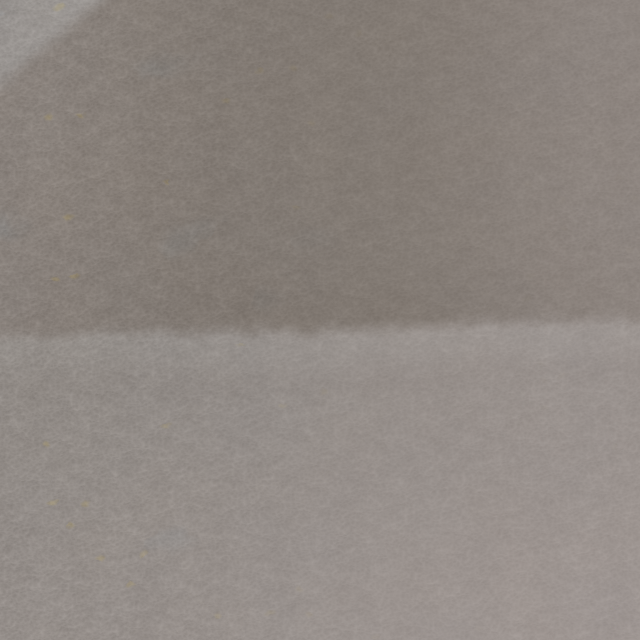
Reproduce this texture procedurally as a WebGL 1 fragment shader.

```glsl
precision highp float;
// Soft grey-brown paper with a pale horizontal fold, a light corner and ochre flecks.
uniform vec2 u_resolution;

vec2 hash2(vec2 p) {
  vec3 q = fract(p.xyx * vec3(0.1031, 0.1030, 0.0973));
  q += dot(q, q.yzx + 33.33);
  return fract((q.xx + q.yz) * q.zy);
}

// Distance to the nearest scattered point, x, and that cell's random value, y.
vec2 cells(vec2 p) {
  vec2 base = floor(p), nearest = vec2(2.0, 0.0);
  for (int j = -1; j <= 1; j++) {
    for (int i = -1; i <= 1; i++) {
      vec2 id = base + vec2(float(i), float(j));
      vec2 h = hash2(id + 40.0);
      float d = length(id + h - p);
      if (d < nearest.x) nearest = vec2(d, hash2(id + 91.0).x);
    }
  }
  return nearest;
}

// Layered sines, each octave rotated and bent by the one before.
float waves(vec2 p) {
  float sum = 0.0, amp = 0.5;
  for (int i = 0; i < 5; i++) {
    sum += amp * sin(p.x + 1.3 * sin(p.y * 0.9)) * cos(p.y + 0.8 * sin(p.x * 1.1));
    p = mat2(1.5, 1.1, -1.1, 1.5) * p + 2.3;
    amp *= 0.62;
  }
  return sum;
}

void main() {
  vec2 uv = gl_FragCoord.xy / u_resolution;
  float mottle = waves(uv * 17.0);
  float fine = waves(uv * vec2(60.0, 95.0) + 5.0);

  // Shaded upper sheet: darkest in the middle, paler toward both sides.
  vec3 upper = mix(vec3(0.545, 0.515, 0.492), vec3(0.515, 0.484, 0.457), smoothstep(0.0, 0.4, uv.x));
  upper = mix(upper, vec3(0.557, 0.524, 0.503), smoothstep(0.55, 1.0, uv.x));
  upper -= 0.008 * exp(-pow((uv.y - 0.52) / 0.07, 2.0));

  // Lit lower sheet: cooler at left, warm and bright at lower right.
  vec3 lower = mix(vec3(0.568, 0.545, 0.527), vec3(0.603, 0.573, 0.557), smoothstep(0.0, 1.0, uv.x));
  lower += vec3(0.020, 0.017, 0.018) * smoothstep(0.42, 0.0, uv.y);

  // Fold with an uneven lip and a pale band beneath it.
  float foldY = 0.475 + 0.026 * uv.x + 0.003 * sin(uv.x * 9.0)
    + 0.005 * waves(vec2(uv.x * 34.0, 1.0)) + 0.004 * fine;
  float below = foldY - uv.y;
  float band = smoothstep(-0.006, 0.018, below) * (1.0 - smoothstep(0.02, 0.085, below));
  lower += vec3(0.014, 0.017, 0.018) * band;
  lower -= 0.005 * exp(-pow((below - 0.085) / 0.02, 2.0));
  vec3 color = mix(upper, lower, smoothstep(-0.016, 0.016, below));
  float lip = exp(-pow((below - 0.010) / 0.006, 2.0));
  color += 0.014 * lip * smoothstep(0.35, 0.8, 0.5 + mottle) * (1.0 - 0.6 * uv.x);

  // Light diagonal corner at upper left.
  float corner = uv.y - 0.865 - 0.83 * uv.x + 0.008 * waves(uv * 28.0);
  vec3 cornerColor = vec3(0.605, 0.588, 0.575) - 0.03 * smoothstep(0.06, 0.14, corner);
  color = mix(color, cornerColor, smoothstep(-0.018, 0.022, corner));

  // Broad tint variation, kept faint.
  float leftness = 1.0 - smoothstep(0.0, 0.7, uv.x);
  color += vec3(0.005, 0.005, 0.004) * mottle;
  color += vec3(0.002, 0.0, -0.002) * waves(uv * 11.0 + 8.0);

  // Fibrous grain: slanted strands, pits and fine tooth, stronger at left.
  vec2 bent = uv + 0.004 * vec2(mottle, fine);
  float strand = cells(mat2(1.0, -0.35, 0.35, 1.0) * bent * vec2(70.0, 150.0)).x - 0.5;
  float pits = cells(bent.yx * vec2(210.0, 160.0)).x - 0.5;
  float tooth = hash2(floor(uv * 256.0)).x * 0.3 + cells(uv * vec2(270.0, 300.0) + 17.0).y * 0.7 - 0.5;
  float grain = 0.018 * fine + 0.030 * strand + 0.034 * pits + 0.013 * tooth;
  color += grain * (0.8 + 0.4 * leftness);

  // Sparse ochre flecks and faint blue stains.
  vec2 fleck = cells(uv * vec2(40.0, 56.0) + 0.25 * fine);
  float ochre = step(0.982, fleck.y) * (1.0 - smoothstep(0.05, 0.40, fleck.x));
  color += vec3(0.045, 0.025, -0.060) * ochre * (0.05 + 0.75 * leftness);
  vec2 stain = cells(uv * vec2(11.0, 19.0) + 0.4 * mottle);
  float blue = step(0.93, stain.y) * (1.0 - smoothstep(0.05, 0.55, stain.x));
  color += vec3(-0.014, 0.0, 0.010) * blue * leftness;

  gl_FragColor = vec4(color, 1.0);
}
```
